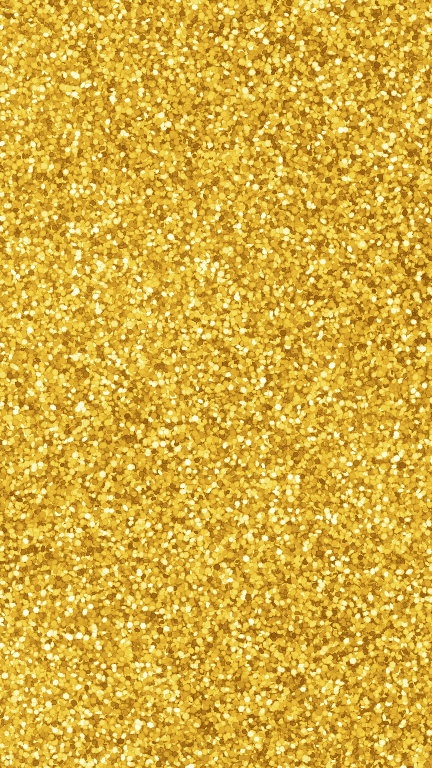
A WebGL 1 fragment shader for this texture:

```glsl
precision highp float;
uniform vec2 u_resolution;

vec3 hash3(vec3 seed) {
  vec3 h = fract(seed * vec3(0.1031, 0.1030, 0.0973));
  h += dot(h, h.yxz + 33.33);
  return fract((h.xxy + h.yxx) * h.zyx);
}

float hexagon(vec2 p, float radius) {
  p = abs(p);
  return max(p.x, dot(p, vec2(0.5, 0.866))) - radius;
}

float ramp(float from, float to, float x) {
  return clamp((x - from) / (to - from), 0.0, 1.0);
}

// Brown shadow through gold to white glint
vec3 goldColor(float tone) {
  vec3 color = mix(vec3(0.50, 0.30, 0.03), vec3(0.62, 0.41, 0.08), ramp(-0.12, 0.06, tone));
  color = mix(color, vec3(0.78, 0.57, 0.14), ramp(0.06, 0.225, tone));
  color = mix(color, vec3(0.89, 0.70, 0.18), ramp(0.225, 0.515, tone));
  color = mix(color, vec3(0.95, 0.84, 0.28), ramp(0.515, 0.775, tone));
  color = mix(color, vec3(0.95, 0.89, 0.46), ramp(0.775, 0.915, tone));
  color = mix(color, vec3(0.97, 0.95, 0.71), ramp(0.915, 1.01, tone));
  return mix(color, vec3(1.0, 0.99, 0.92), ramp(1.01, 1.2, tone));
}

// Paint one sheet of tilted hexagonal flakes over the tone below
float addFlakes(float tone, vec2 p, float layer, float density, float low, float high, float blur) {
  vec2 home = floor(p);
  for (int y = -1; y <= 1; y++) {
    for (int x = -1; x <= 1; x++) {
      vec2 cell = home + vec2(float(x), float(y));
      vec3 place = hash3(vec3(cell, layer * 17.0 + 3.0));
      vec3 look = hash3(vec3(cell, layer * 17.0 + 11.0));
      float angle = place.z * 6.2832;
      float c = cos(angle);
      float s = sin(angle);
      vec2 local = mat2(c, -s, s, c) * (p - cell - place.xy);
      local.x /= mix(0.5, 1.0, look.y);
      float edge = hexagon(local, mix(0.4, 0.64, fract(look.z * 7.31)));
      float cover = (1.0 - smoothstep(-blur, blur, edge)) * step(look.z, density);
      float rim = 0.2 * smoothstep(-0.2, 0.0, edge);
      tone = mix(tone, mix(low, high, look.x) - rim, cover);
    }
  }
  return tone;
}

void main() {
  vec2 p = gl_FragCoord.xy / u_resolution.x;
  float blur = 52.0 / u_resolution.x;

  // Two dull beds, mixed middle sheet, sparse bright top sheet
  float tone = addFlakes(0.08, p * 94.0 + 2.1, 3.0, 1.0, 0.05, 0.85, blur);
  tone = addFlakes(tone, p * 88.0, 0.0, 1.0, 0.05, 0.95, blur);
  tone = addFlakes(tone, p * 84.0 + 5.3, 1.0, 0.6, 0.0, 1.1, blur);
  tone = addFlakes(tone, p * 78.0 + 9.7, 2.0, 0.28, 0.4, 1.2, blur);

  // Broad uneven lighting
  float light = sin(p.x * 4.0 + p.y * 5.0 + 1.0) + sin(p.y * 9.0 - p.x * 6.0)
    + 0.6 * sin(p.x * 17.0 + 2.0 * sin(p.y * 8.0));
  tone += 0.03 + 0.018 * light + 0.05 * (0.5 - p.x);

  gl_FragColor = vec4(goldColor(tone), 1.0);
}
```
